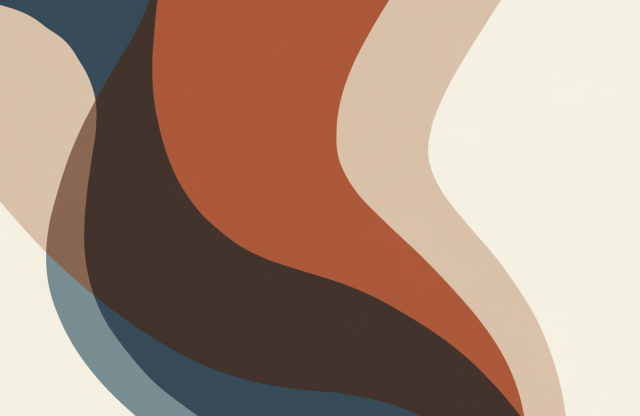
A WebGL 1 fragment shader for this background:

```glsl
precision highp float;

uniform vec2 u_resolution;

const vec3 CREAM = vec3(0.957, 0.943, 0.885);
const vec3 SAND = vec3(0.850, 0.757, 0.663);
const vec3 RUST = vec3(0.670, 0.347, 0.225);
const vec3 UMBER = vec3(0.257, 0.203, 0.175);
const vec3 SLATE = vec3(0.215, 0.293, 0.345);
const vec3 MIST = vec3(0.472, 0.555, 0.573);
const vec3 COCOA = vec3(0.530, 0.403, 0.322);

const float SPANS = 13.0;

float hash(vec2 p) {
  return fract(sin(dot(p, vec2(127.1, 311.7))) * 43758.5);
}

float valueNoise(vec2 p) {
  vec2 cell = floor(p);
  vec2 f = fract(p);
  f = f * f * (3.0 - 2.0 * f);
  float low = mix(hash(cell), hash(cell + vec2(1.0, 0.0)), f.x);
  float high = mix(hash(cell + vec2(0.0, 1.0)), hash(cell + 1.0), f.x);
  return mix(low, high, f.y);
}

// Catmull-Rom weight of a knot at the given distance
float splineWeight(float d) {
  d = abs(d);
  if (d < 1.0) return (1.5 * d - 2.5) * d * d + 1.0;
  if (d < 2.0) return ((2.5 - 0.5 * d) * d - 4.0) * d + 2.0;
  return 0.0;
}

// Smooth curve over 0..1, with one spare knot before and after
float spline(float along, mat4 knots) {
  float t = along * SPANS + 1.0;
  float sum = 0.0;
  for (int c = 0; c < 4; c++) {
    for (int r = 0; r < 4; r++) {
      sum += knots[c][r] * splineWeight(t - float(c * 4 + r));
    }
  }
  return sum;
}

// Coverage of the side beyond the curve; pos and size are (along, across)
float beyond(vec2 pos, vec2 size, mat4 knots) {
  const float STEP = 0.002;
  float height = spline(pos.x, knots);
  float slope = (spline(pos.x + STEP, knots) - height) / STEP * size.y / size.x;
  float dist = (pos.y - height) * size.y / sqrt(1.0 + slope * slope);
  return smoothstep(-0.75, 0.75, dist);
}

void main() {
  vec2 uv = gl_FragCoord.xy / u_resolution;
  uv.y = 1.0 - uv.y;
  vec2 down = uv.yx;
  vec2 downSize = u_resolution.yx;

  // Edges running from top to bottom, left to right
  float pastBand = beyond(down, downSize, mat4(
    0.251, 0.234, 0.212, 0.182, 0.153, 0.127, 0.106, 0.090,
    0.077, 0.072, 0.077, 0.094, 0.121, 0.160, 0.212, 0.276));
  float pastLobe = beyond(down, downSize, mat4(
    -0.456, -0.036, 0.083, 0.127, 0.148, 0.150, 0.143, 0.136,
    0.132, 0.133, 0.143, 0.164, 0.199, 0.244, 0.309, 0.378));
  float pastUmber = beyond(down, downSize, mat4(
    0.254, 0.246, 0.241, 0.238, 0.240, 0.249, 0.264, 0.289,
    0.331, 0.405, 0.553, 0.648, 0.719, 0.771, 0.813, 0.848));
  float pastRust = beyond(down, downSize, mat4(
    0.641, 0.608, 0.578, 0.552, 0.534, 0.526, 0.530, 0.557,
    0.605, 0.658, 0.706, 0.749, 0.783, 0.806, 0.819, 0.824));
  float pastSand = beyond(down, downSize, mat4(
    0.819, 0.783, 0.751, 0.720, 0.693, 0.674, 0.670, 0.691,
    0.730, 0.773, 0.809, 0.839, 0.860, 0.875, 0.884, 0.889));

  // Lower edge sweeping from left to right
  float below = beyond(uv, u_resolution, mat4(
    0.333, 0.484, 0.614, 0.719, 0.804, 0.870, 0.913, 0.935,
    0.947, 0.974, 1.028, 1.104, 1.195, 1.285, 1.386, 1.486));

  // Overlapping translucent forms on the left
  vec3 ground = mix(SAND, CREAM, below);
  vec3 overlap = mix(COCOA, MIST, below);
  vec3 core = mix(SLATE, mix(UMBER, SLATE, below), pastBand);
  vec3 color = mix(mix(ground, overlap, pastBand), core, pastLobe);

  // Flowing ribbons on the right
  color = mix(color, RUST, pastUmber);
  color = mix(color, SAND, pastRust);
  color = mix(color, CREAM, pastSand);

  // Faint paper mottling
  vec2 paper = uv * vec2(u_resolution.x / u_resolution.y, 1.0);
  float grain = valueNoise(paper * 9.0) + 0.5 * valueNoise(paper * 140.0) - 0.75;
  gl_FragColor = vec4(color + 0.008 * grain, 1.0);
}
```
